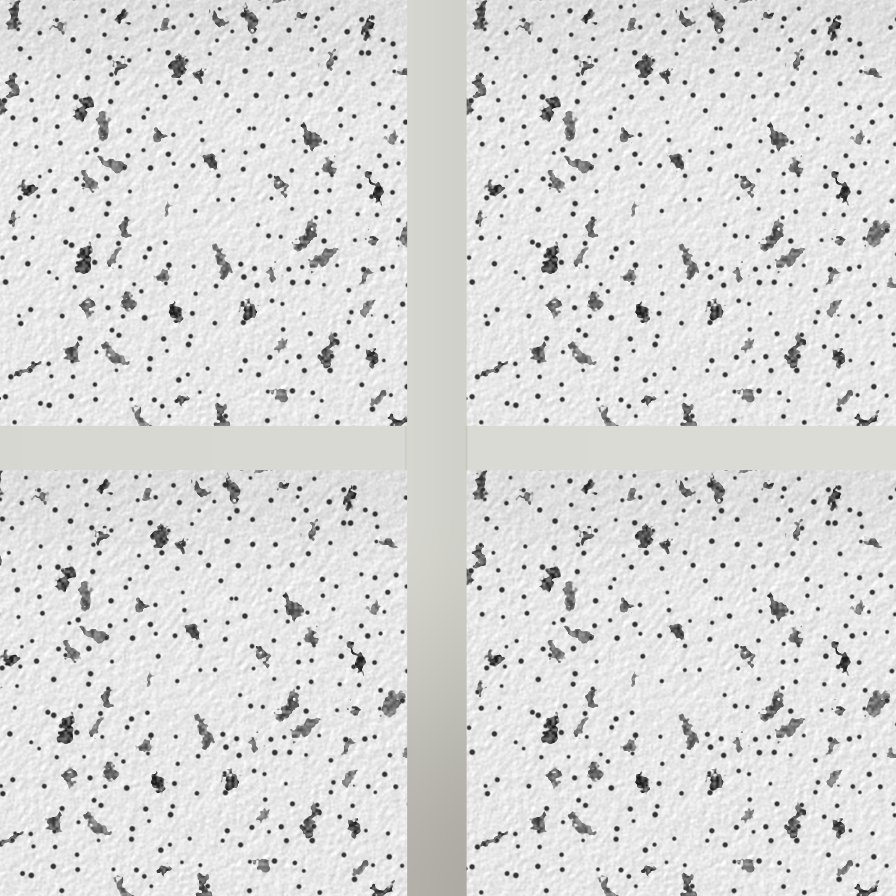
A WebGL 1 fragment shader for this texture:

```glsl
precision highp float;
// Mineral fibre ceiling panels, two by two, between pale metal grid bars.
// Every panel reuses one field of pinholes and ragged fissures over embossed
// plaster; each is offset by its own origin, the lower left slightly shifted.

uniform vec2 u_resolution;

const vec2 BAR_MIN = vec2(0.4544, 0.4753);
const vec2 BAR_MAX = vec2(0.5208, 0.5247);
const float LOWER_LEFT_SHIFT = -0.020;
const float PINHOLE_PITCH = 0.0255;
const float FISSURE_PITCH = 0.054;

const vec3 PLASTER = vec3(0.908, 0.908, 0.910);
const vec3 CAVITY = vec3(0.10, 0.10, 0.105);
const vec3 BAR_LIGHT = vec3(0.865, 0.865, 0.845);
const vec3 BAR_MID = vec3(0.825, 0.828, 0.800);
const vec3 BAR_SHADE = vec3(0.690, 0.680, 0.650);

float hash(vec2 p) {
  return fract(sin(dot(p, vec2(127.1, 311.7))) * 43758.5453);
}

vec2 hash2(vec2 p) {
  return vec2(hash(p), hash(p + vec2(37.2, 17.9)));
}

float noise(vec2 p) {
  vec2 i = floor(p), f = fract(p);
  f = f * f * (3.0 - 2.0 * f);
  float low = mix(hash(i), hash(i + vec2(1.0, 0.0)), f.x);
  float high = mix(hash(i + vec2(0.0, 1.0)), hash(i + vec2(1.0, 1.0)), f.x);
  return mix(low, high, f.y);
}

vec2 rotate(vec2 p, float angle) {
  float c = cos(angle), s = sin(angle);
  return vec2(c * p.x + s * p.y, c * p.y - s * p.x);
}

// Coverage of a band from lo to hi with smoothed edges
float band(float x, float lo, float hi, float soft) {
  return smoothstep(lo - soft, lo + soft, x) * (1.0 - smoothstep(hi - soft, hi + soft, x));
}

// Small round holes, one per jittered cell
float pinholes(vec2 p, float pitch, float soft) {
  float dark = 0.0;
  vec2 home = floor(p / pitch);
  for (int j = -1; j <= 1; j++) {
    for (int i = -1; i <= 1; i++) {
      vec2 cell = home + vec2(float(i), float(j));
      vec2 kind = hash2(cell + 71.3);
      vec2 centre = (cell + 0.5 + 0.85 * (hash2(cell) - 0.5)) * pitch;
      float d = length(p - centre) - mix(0.0019, 0.0031, kind.y);
      dark = max(dark, step(kind.x, 0.88) * (1.0 - smoothstep(-soft, soft, d)));
    }
  }
  return dark;
}

// Bent, tapered gouges of random length, direction and depth
float fissures(vec2 p, float pitch, float soft) {
  float dark = 0.0;
  vec2 home = floor(p / pitch);
  vec2 fray = vec2(noise(p * 270.0), noise(p * 270.0 + 43.0)) - 0.5;
  vec2 bend = vec2(noise(p * 110.0 + 9.0), noise(p * 110.0 + 61.0)) - 0.5;
  vec2 ragged = p + 0.007 * fray + 0.010 * bend;
  for (int j = -1; j <= 1; j++) {
    for (int i = -1; i <= 1; i++) {
      vec2 cell = home + vec2(float(i), float(j));
      vec2 kind = hash2(cell + 23.7);
      vec2 size = hash2(cell + 51.1);
      vec2 centre = (cell + 0.5 + 0.8 * (hash2(cell + 5.0) - 0.5)) * pitch;
      vec2 q = rotate(ragged - centre, 0.4 + 2.4 * kind.y);
      float reach = mix(0.003, 0.015, size.x * size.x);
      float along = clamp(q.x, -reach, reach);
      float width = mix(0.0030, 0.0062, size.y) * (1.0 - 0.25 * along / reach);
      float d = length(q - vec2(along, 0.0)) - width;
      float depth = mix(0.62, 1.0, hash(cell + 88.0));
      dark = max(dark, step(kind.x, 0.72) * depth * (1.0 - smoothstep(-soft, soft, d)));
    }
  }
  return dark * mix(0.50, 1.08, noise(p * 300.0 + 15.0));
}

float plasterHeight(vec2 p) {
  vec2 q = rotate(p, 0.9);
  return 0.6 * noise(q * vec2(120.0, 210.0)) + 0.4 * noise(q * vec2(300.0, 380.0) + 31.0);
}

vec3 panel(vec2 p, float soft) {
  vec2 light = vec2(-0.0013, 0.0013);
  float relief = plasterHeight(p - light) - plasterHeight(p + light);
  float grain = noise(p * 420.0) - 0.5;
  float shade = mix(0.955, 1.0, smoothstep(0.0, 0.14, -p.y));
  vec3 colour = PLASTER * shade + 0.13 * relief + 0.06 * grain;
  float dark = max(0.88 * pinholes(p, PINHOLE_PITCH, soft), fissures(p, FISSURE_PITCH, soft));
  return mix(colour, CAVITY, clamp(dark, 0.0, 1.0));
}

void main() {
  vec2 uv = gl_FragCoord.xy / u_resolution;
  float pixel = 1.0 / min(u_resolution.x, u_resolution.y);
  float edge = 0.7 * pixel;

  // Panels: choose the origin of the one under this point
  vec2 side = step(0.5 * (BAR_MIN + BAR_MAX), uv);
  float left = mix(LOWER_LEFT_SHIFT, 0.0, side.y);
  vec2 origin = vec2(mix(left, BAR_MAX.x, side.x), mix(BAR_MIN.y, 1.0, side.y));
  vec3 colour = panel(uv - origin, max(0.0013, pixel * 0.7));

  // Cross bar, then the upright above it with its faint seams
  vec3 crossBar = mix(BAR_MID, BAR_LIGHT, 0.45 + 0.5 * uv.x);
  colour = mix(colour, crossBar, band(uv.y, BAR_MIN.y, BAR_MAX.y, edge));
  vec3 upright = mix(BAR_SHADE, BAR_MID, smoothstep(0.0, 0.42, uv.y));
  upright += 0.02 * (0.5 - smoothstep(BAR_MIN.x, BAR_MAX.x, uv.x));
  colour = mix(colour, upright, band(uv.x, BAR_MIN.x, BAR_MAX.x, edge));
  float seam = band(uv.x, BAR_MIN.x - 0.0025, BAR_MIN.x - 0.0005, edge)
             + band(uv.x, BAR_MAX.x - 0.001, BAR_MAX.x + 0.001, edge);
  colour -= 0.05 * seam * band(uv.y, BAR_MIN.y, BAR_MAX.y, edge);

  gl_FragColor = vec4(colour, 1.0);
}
```
